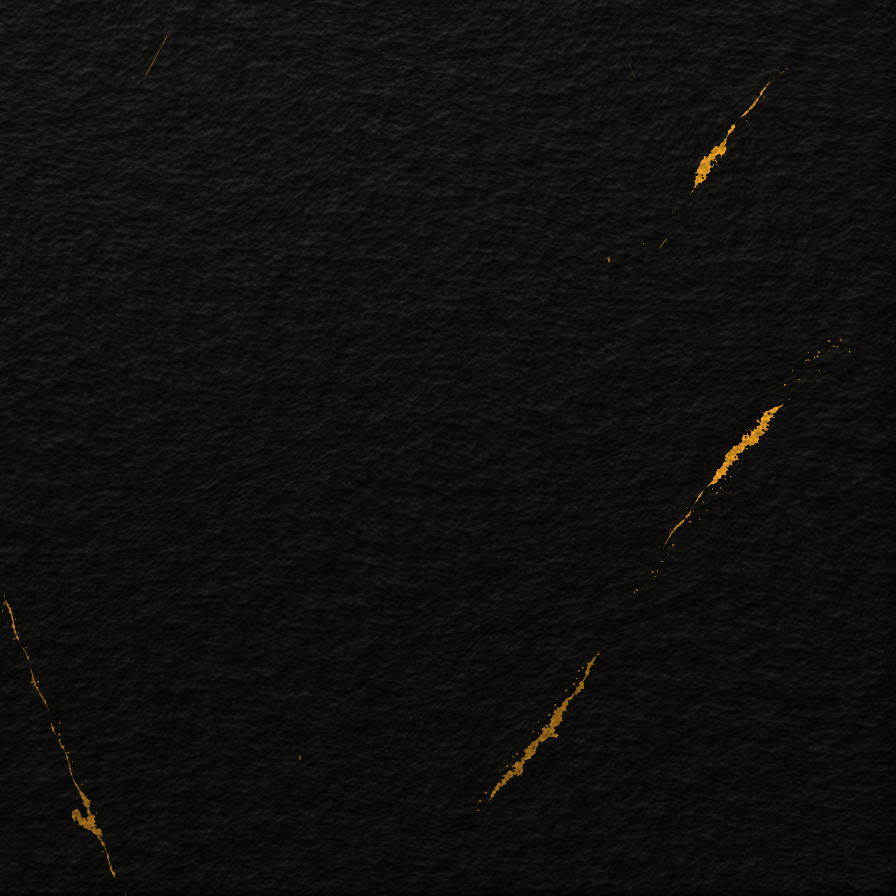
This texture is drawn by a three.js fragment shader. Its source:

```glsl
// Dark hammered plaster lit from the top left, crossed by broken streaks of gold leaf.
varying vec2 vUv;

float hash(vec2 p) {
  return fract(sin(dot(p, vec2(127.1, 311.7))) * 43758.5453);
}

// Cellular noise: x = distance to the nearest point, y = random id of that point
vec2 cells(vec2 p) {
  vec2 home = floor(p);
  vec2 nearest = vec2(9.0, 0.0);
  for (int j = -1; j <= 1; j++) {
    for (int i = -1; i <= 1; i++) {
      vec2 cell = home + vec2(float(i), float(j));
      vec2 point = cell + vec2(hash(cell), hash(cell + 37.2));
      float d = distance(p, point);
      if (d < nearest.x) nearest = vec2(d, hash(cell + 71.9));
    }
  }
  return nearest;
}

// Slope of the cellular surface towards the light
float slope(vec2 p, float freq, vec2 light) {
  vec2 q = p * freq;
  return (cells(q).x - cells(q + light * 0.4).x) / 0.4;
}

// Layered slopes, each layer turned so that no grid shows
float relief(vec2 p) {
  vec2 light = normalize(vec2(-0.35, 1.0));
  vec2 warped = p + 0.008 * sin(p.yx * vec2(17.0, 13.0) + 2.0 * sin(p * 7.0));
  float sum = 0.0;
  float freq = 24.0;
  float weight = 0.10;
  float shear = 0.35;
  for (int i = 0; i < 4; i++) {
    vec2 q = vec2(warped.x * 0.75 + warped.y * shear, warped.y - warped.x * shear * 0.4);
    sum += weight * slope(q + float(i) * 3.7, freq, light);
    freq *= 1.95;
    weight *= 1.45;
    shear *= -0.8;
  }
  return sum;
}

float segment(vec2 p, vec2 a, vec2 b) {
  vec2 ab = b - a;
  return length(p - a - ab * clamp(dot(p - a, ab) / dot(ab, ab), 0.0, 1.0));
}

float hairline(vec2 p, vec2 a, vec2 b, float radius) {
  return 1.0 - smoothstep(radius * 0.4, radius * 1.6, segment(p, a, b));
}

// Bowed streak from a to b, widest at the peak, torn where the cover is low
float streak(vec2 p, vec2 a, vec2 b, float bow, float peak, float spread, float width, float cover) {
  float len = distance(a, b);
  vec2 dir = (b - a) / len;
  float t = dot(p - a, dir) / len;
  float across = dot(p - a, vec2(-dir.y, dir.x)) - bow * 4.0 * t * (1.0 - t);
  float ends = smoothstep(0.0, 0.1, t) * (1.0 - smoothstep(0.85, 1.0, t));
  float swell = exp(-pow(abs(t - peak) / spread, 2.0));
  float wave = sin(t * len * 150.0 + 2.0 * sin(t * len * 67.0));
  float patches = mix(0.5 + 0.6 * wave, 0.85 + 0.25 * wave, swell);
  float halfWidth = (width * swell + 0.0014) * ends * patches;
  across += 0.0015 * sin(t * len * 110.0);
  float d = abs(across) - halfWidth * (1.9 * cover - 0.1) + 0.0003 + 0.002 * (1.0 - ends);
  return 1.0 - smoothstep(-0.0008, 0.0008, d);
}

// Tiny flakes, shown in the given share of the cells
float flecks(vec2 p, float freq, float density) {
  vec2 c = cells(p * freq);
  float radius = 0.12 + 0.16 * fract(c.y * 517.0);
  return (1.0 - smoothstep(radius * 0.6, radius * 1.4, c.x)) * step(c.y, density - 0.003);
}

float halo(vec2 p, vec2 a, vec2 b, float reach) {
  float d = segment(p, a, b) / reach;
  return exp(-d * d);
}

void main() {
  vec2 p = vUv;

  // Plaster tone and lighting
  float bump = relief(p);
  vec2 toLamp = (p - vec2(0.17, 1.02)) * vec2(1.5, 2.3);
  float lamp = exp(-dot(toLamp, toLamp));
  float tone = 0.047 + 0.012 * smoothstep(0.1, 1.0, p.y) + 0.018 * lamp;
  tone *= exp(1.25 * bump);
  tone *= smoothstep(-0.006, 0.010, p.y) * (0.8 + 0.2 * smoothstep(0.0, 0.03, 1.0 - p.x));
  vec3 color = tone * mix(vec3(1.04, 1.01, 0.86), vec3(1.0, 0.99, 0.93), lamp);

  // Gold streaks
  float fine = cells(p * 240.0).x;
  float cover = 0.6 * cells(p * 95.0).x + 0.55 * fine;
  float gold = streak(p, vec2(0.766, 0.777), vec2(0.893, 0.940), 0.008, 0.20, 0.20, 0.0055, cover);
  gold = max(gold, streak(p, vec2(0.726, 0.368), vec2(0.890, 0.566), 0.007, 0.70, 0.21, 0.0070, cover));
  gold = max(gold, streak(p, vec2(0.529, 0.092), vec2(0.683, 0.297), -0.010, 0.46, 0.33, 0.0052, cover));
  gold = max(gold, streak(p, vec2(-0.005, 0.358), vec2(0.143, -0.010), -0.003, 0.74, 0.15, 0.0028, cover));
  gold = max(gold, streak(p, vec2(0.079, 0.096), vec2(0.118, 0.062), 0.0, 0.38, 0.30, 0.0075, cover));

  // Loose flakes around the streaks
  float density = 0.10 * halo(p, vec2(0.69, 0.70), vec2(0.89, 0.94), 0.005);
  density += 0.20 * halo(p, vec2(0.71, 0.34), vec2(0.86, 0.53), 0.007);
  density += 0.16 * halo(p, vec2(0.88, 0.57), vec2(0.935, 0.62), 0.014);
  density += 0.22 * halo(p, vec2(0.53, 0.09), vec2(0.68, 0.29), 0.007);
  density += 0.20 * halo(p, vec2(0.0, 0.34), vec2(0.14, 0.0), 0.006);
  gold = max(gold, 0.8 * flecks(p, 190.0, density));

  // Stray scratches and dots
  gold = max(gold, 0.35 * hairline(p, vec2(0.186, 0.959), vec2(0.163, 0.916), 0.0007));
  gold = max(gold, 0.40 * hairline(p, vec2(0.736, 0.723), vec2(0.744, 0.734), 0.0008));
  gold = max(gold, 0.10 * hairline(p, vec2(0.700, 0.936), vec2(0.708, 0.914), 0.0008));
  gold = max(gold, 0.60 * hairline(p, vec2(0.679, 0.712), vec2(0.680, 0.708), 0.0011));
  gold = max(gold, 0.70 * hairline(p, vec2(0.335, 0.153), vec2(0.335, 0.156), 0.0011));

  float shine = mix(0.66, 0.95, smoothstep(0.2, 0.5, p.y)) * (0.85 + 0.35 * fine + 0.3 * bump);
  color = mix(color, vec3(0.86, 0.58, 0.12) * shine, gold);
  gl_FragColor = vec4(color, 1.0);
}
```
